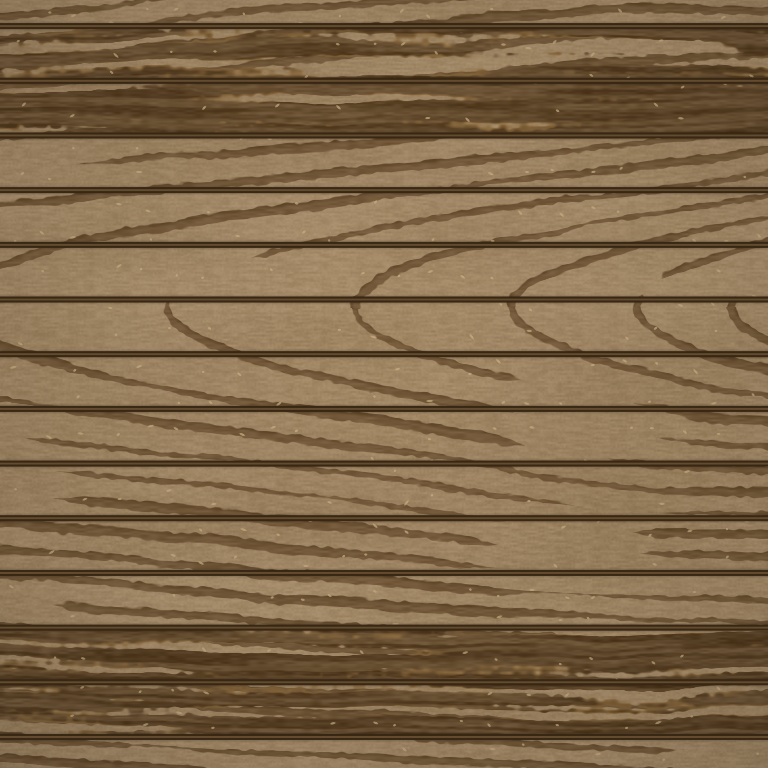
Write a WebGL 2 fragment shader that draws this texture.

```glsl
#version 300 es
precision highp float;
// Grooved composite wood boards stacked across the canvas. One field of nested
// parabolic growth rings runs through all boards, four boards carry dense
// streaks, and twin dark grooves, pale chips and fine fibre finish the surface.

#define PITCH 0.0712        // board height
#define FIRST_GROOVE 0.0404 // height of the lowest groove
#define GROOVE_GAP 0.0026   // offset of each dark groove line from its centre
#define APEX_Y 0.60         // axis of the arched grain
#define ARCH 25.0           // curvature of the arches
#define RING_RATE 7.0       // growth ring frequency
#define LINE_HALF 0.0056    // half width of a grain line
#define CHIP_GRID 24.0      // chip cells across
#define LIGHT vec3(0.620, 0.520, 0.388)
#define BROWN vec3(0.430, 0.328, 0.208)
#define DARK vec3(0.285, 0.195, 0.090)
#define OCHRE vec3(0.560, 0.425, 0.240)

uniform vec2 u_resolution;
out vec4 fragColor;

float hash(vec2 p) {
    return fract(sin(dot(p, vec2(127.1, 311.7))) * 43758.5453);
}

float noise(vec2 p) {
    vec2 i = floor(p), f = fract(p);
    f = f * f * (3.0 - 2.0 * f);
    return mix(mix(hash(i), hash(i + vec2(1, 0)), f.x),
               mix(hash(i + vec2(0, 1)), hash(i + vec2(1, 1)), f.x), f.y);
}

// Slow vertical wander of the grain, calmer near the arch axis.
float grainWarp(vec2 p) {
    float away = smoothstep(0.0, 0.3, abs(p.y - APEX_Y));
    return (noise(p * vec2(2.5, 5.0)) - 0.5) * 0.035 * away
         + (noise(p * vec2(14.0, 20.0)) - 0.5) * 0.006;
}

// Coverage of the ring lines (x) and signed position across the line (y).
vec2 ringLines(vec2 p, float warp, float ragged) {
    float dy = p.y - APEX_Y + warp;
    float radius = sqrt(max(ARCH * dy * dy - p.x + 1.08, 0.01));
    float phase = RING_RATE * radius;
    float slope = 0.5 * RING_RATE / radius * length(vec2(1.0, 2.0 * ARCH * dy));
    float dist = (fract(phase) - 0.5) / slope;
    float swell = noise(vec2(p.x * 5.0, floor(phase) * 7.3 + step(0.0, dy) * 3.0));
    float halfWidth = LINE_HALF * (0.4 + 0.95 * swell) + ragged * 0.004;
    float present = smoothstep(0.18, 0.36, noise(p * vec2(4.0, 24.0) + 31.0));
    halfWidth = mix(-0.002, halfWidth, present);
    float cover = 1.0 - smoothstep(-0.001, 0.0012, abs(dist) - halfWidth);
    return vec2(cover, dist * sign(dy) / LINE_HALF);
}

// Long merged streaks: dark coverage (x) and worn ochre rim (y).
vec2 denseStreaks(vec2 p, float warp, float ragged) {
    vec2 q = vec2(p.x, p.y + warp);
    float s = 0.65 * noise(q * vec2(2.5, 72.0)) + 0.35 * noise(q * vec2(6.0, 150.0) + 9.0);
    s += ragged * 0.14;
    float cover = smoothstep(0.37, 0.44, s);
    float rim = smoothstep(0.34, 0.40, s) * (1.0 - smoothstep(0.42, 0.50, s));
    return vec2(cover, rim * smoothstep(0.35, 0.7, noise(p * vec2(18.0, 60.0))));
}

// Pale slivers, one candidate at a random place and angle in each cell.
float chips(vec2 p) {
    vec2 cell = floor(p * CHIP_GRID);
    vec2 spot = 0.25 + 0.5 * vec2(hash(cell + 3.1), hash(cell + 8.7));
    vec2 d = (fract(p * CHIP_GRID) - spot) / CHIP_GRID;
    float angle = (hash(cell + 5.3) - 0.5) * 1.8;
    d = mat2(cos(angle), -sin(angle), sin(angle), cos(angle)) * d;
    float size = mix(0.0018, 0.0048, hash(cell + 1.9));
    float shape = length(d / vec2(size, 0.0017));
    return (1.0 - smoothstep(0.5, 1.2, shape)) * step(0.6, hash(cell));
}

void main() {
    vec2 p = gl_FragCoord.xy / u_resolution;
    float row = (p.y - FIRST_GROOVE) / PITCH;
    float board = floor(row);
    float warp = grainWarp(p);
    float ragged = noise(p * vec2(110.0, 170.0)) - 0.5;

    // Board face with fibre and mottling
    float fibre = noise(p * vec2(85.0, 380.0)) - 0.5;
    float speck = noise(p * 400.0) - 0.5;
    float mottle = noise(p * vec2(5.0, 16.0)) - 0.5;
    vec3 color = LIGHT + 0.055 * fibre + 0.035 * speck + 0.04 * mottle;
    color += 0.03 * (hash(vec2(board, 4.0)) - 0.5);

    // Arched ring lines, darker toward their outer edge
    vec2 ring = ringLines(p, warp, ragged);
    vec3 ringColor = mix(BROWN, DARK, 0.45 * smoothstep(0.1, 1.1, ring.y));
    color = mix(color, ringColor + 0.07 * fibre, 0.92 * ring.x);

    // Two pairs of boards with dense dark streaks
    float dense = step(min(abs(board - 0.5), abs(board - 11.5)), 1.0);
    vec2 streak = denseStreaks(p, warp, ragged) * dense;
    float vein = noise(vec2(p.x * 5.0, (p.y + warp) * 210.0));
    vec3 streakColor = mix(BROWN * 0.96, DARK, 0.75 * smoothstep(0.3, 0.8, vein));
    color = mix(color, streakColor + 0.08 * fibre, 0.94 * streak.x);
    color = mix(color, OCHRE, 0.6 * streak.y);

    // Chips, then soft light falling off toward the canvas edges
    color = mix(color, vec3(0.76, 0.66, 0.49), 0.75 * chips(p));
    color *= 1.03 - 0.30 * dot(p - vec2(0.5, 0.55), p - vec2(0.5, 0.55));

    // Twin groove lines with a brown ridge between them
    float toGroove = abs(fract(row + 0.5) - 0.5) * PITCH;
    color *= 1.0 - 0.16 * (1.0 - smoothstep(0.003, 0.008, toGroove));
    color = mix(color, BROWN * 0.9, 1.0 - smoothstep(0.0022, 0.0042, toGroove));
    float cut = 1.0 - smoothstep(0.0006, 0.0021, abs(toGroove - GROOVE_GAP));
    color = mix(color, DARK * 0.72, 0.92 * cut);

    fragColor = vec4(clamp(color, 0.0, 1.0), 1.0);
}
```
